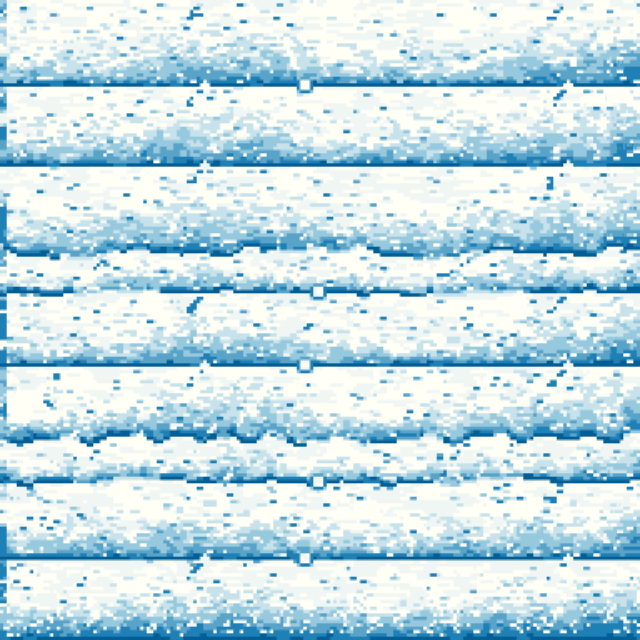
Write a Shadertoy shader that draws this texture.

```glsl
// Nine stacked snowy planks in blocky cells, shaded blue toward each lower seam.

const float SEAMS[10] = float[10](0., 24., 47., 60., 82., 104., 116., 142., 166., 192.);
const vec3 BLUES[6] = vec3[6](
    vec3(1., 1., .965), vec3(.78, .885, .92), vec3(.59, .785, .87),
    vec3(.35, .64, .79), vec3(.12, .5, .71), vec3(.01, .37, .59));

float hash(vec2 p) {
    return fract(sin(dot(p, vec2(12.9898, 78.233))) * 43758.5453);
}

// Value noise that wraps along x after the given number of lattice steps
float noise(vec2 p, float wrap) {
    vec2 i = floor(p), f = fract(p);
    f = f * f * (3. - 2. * f);
    float x0 = mod(i.x, wrap), x1 = mod(i.x + 1., wrap);
    return mix(mix(hash(vec2(x0, i.y)), hash(vec2(x1, i.y)), f.x),
               mix(hash(vec2(x0, i.y + 1.)), hash(vec2(x1, i.y + 1.)), f.x), f.y);
}

bool isThin(int i) { return i % 3 == 2 && i < 8; }
bool isWavy(int i) { return i % 3 == 0 && i % 9 != 0; }

// Seam height in cells; some seams are ragged
float seam(int i, float x) {
    float sway = isWavy(i) ? 4. : isThin(i) ? 1.6 : 0.;
    return SEAMS[i] + floor(sway * (noise(vec2(x * 16., float(i) * 7.), 16.) - .5) + .5);
}

vec3 snow(vec2 uv) {
    vec2 cell = floor(uv * 192.);
    float x = (cell.x + .5) / 108.9;   // in periods of the weathering
    int band = 0;
    for (int i = 1; i < 9; i++)
        if (cell.y >= seam(i, x)) band = i;
    float low = seam(band, x), high = seam(band + 1, x);
    float rise = cell.y - low, t = rise / (high - low);

    // Cell and dash randomness, staggered by row
    float slot = cell.x + floor(4. * hash(vec2(cell.y, 5.)));
    vec2 dash = vec2(floor(slot / 4.), cell.y);
    float r = hash(dash), pair = hash(vec2(floor(slot / 2.), cell.y + 9.)), fine = hash(cell + 17.);

    // Drifts fading upward from the seam
    float hump = .5 + .5 * cos(6.2832 * (x - .59));
    float cloud = .5 * noise(vec2(x * 11., cell.y * .16), 11.)
                + .5 * noise(vec2(x * 30., cell.y * .4), 30.);
    float shade = 4.1 * exp(-t * (5.4 - 2.2 * hump))
                + (2. * (cloud - .5) + .9 * (r - .5) + 1.3 * (pair - .5)) * (1. - .45 * t);
    if (band == 0) shade += smoothstep(.5, .1, t);
    shade += 1.5 * smoothstep(.93, 1., uv.x) * (1. - t);
    if (cell.x < 2. - fine) shade += 6. * noise(vec2(3., cell.y * .25), 9.) - 1.;
    shade = min(shade - .4 * smoothstep(1.3, .7, shade), 4.4);

    // Blue dashes with pale tails, then white flecks
    float start = mod(slot, 4.), tone = hash(dash + 3.);
    if (hash(dash + 7.) > .885 && shade < 1.5) {
        if (start < 2.) shade = .6 + 3.8 * tone;
        else if (start < 3. && fine > .4) shade = 1.;
    }
    if (hash(vec2(floor(slot / 2.), cell.y + 31.)) > .94 || fine > (band == 0 ? .88 : .97)) shade = 0.;

    // Diagonal scratches under the upper seam
    float drop = high - cell.y;
    vec2 scratch = isThin(band) ? vec2(.32, 2.) : vec2(.564, .8);
    float along = (fract(x) - scratch.x) * 108.9 + drop * scratch.y;
    if (drop > 1. && drop < 7. && abs(along) < 1.1 && pair > .35) shade = 4.;

    // Seam line, partly buried under the ragged planks
    float cover = noise(vec2(x * 16., float(band) * 5. + 2.), 16.);
    bool gap = isThin(band) && cos(6.2832 * (x - .32)) > .72 || isWavy(band) && cover > .8;
    bool ragged = isThin(band) || isWavy(band);
    if (rise < 1.) shade = gap ? 2. * r : ragged && r < .1 ? 3. : r > .15 ? 5. : 4.;
    else if (rise < 2. && !gap && pair > (isWavy(band) ? .15 : .4)) shade = pair > .85 ? 5. : 4.;

    // Framed knots and small chips on the seams
    for (int i = 1; i < 9; i++) {
        if (isWavy(i)) continue;
        vec2 knot = cell - vec2(isThin(i) ? 95. : 91., SEAMS[i]);
        float ring = max(abs(knot.x), abs(knot.y));
        bool corner = abs(knot.x) + abs(knot.y) > 3.5;
        if (ring < 3. && i != 7) shade = ring < 2. ? 0. : corner ? 2. : knot.y > 1. ? 3. : 4.;
        for (int k = 0; k < 2; k++) {
            vec2 chip = abs(cell - vec2(61. + 109. * float(k), SEAMS[i]));
            if (!isThin(i) && chip.x + chip.y < 2.) shade = 0.;
        }
    }

    int level = int(clamp(floor(shade + .5), 0., 5.));
    float haze = noise(vec2(x * 14., cell.y * .4 + 40.), 14.) + .7 * (r - .5);
    return level == 0 ? mix(BLUES[0], vec3(.94, .965, .955), step(.55, haze)) : BLUES[level];
}

void mainImage(out vec4 fragColor, in vec2 fragCoord) {
    // Average nine samples over part of a cell to soften its edges
    vec3 color = vec3(0.);
    for (int i = 0; i < 9; i++) {
        vec2 offset = vec2(i % 3 - 1, i / 3 - 1) * .0011;
        color += snow(clamp(fragCoord / iResolution.xy + offset, 0., .9999));
    }
    fragColor = vec4(color / 9., 1.);
}
```
